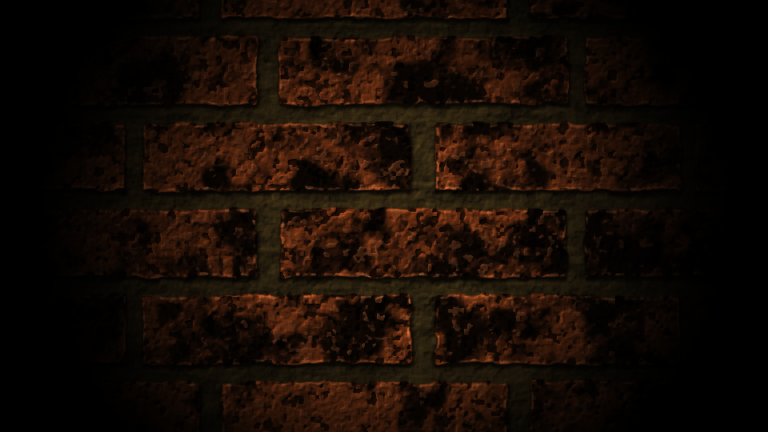
This texture is drawn by a Shadertoy shader. Its source:

```glsl
const float TAU = 6.2831853;
const vec2 BRICKS = vec2(3.0, 5.0);
const vec2 BRICK_PITCH = vec2(0.71, 0.20);
const vec2 JOINT = vec2(0.052, 0.042);
const vec3 CHAR = vec3(0.045, 0.022, 0.010);
const vec3 RUST = vec3(0.41, 0.18, 0.070);
const vec3 DUST = vec3(0.50, 0.27, 0.14);
const vec3 MORTAR = vec3(0.19, 0.145, 0.065);

float hash(vec2 p) {
    return fract(sin(dot(p, vec2(127.1, 311.7))) * 43758.55);
}

// Smooth cellular noise: random cell values blended by distance, wrapping at period
float cellular(vec2 p, vec2 period) {
    vec2 base = floor(p);
    vec2 local = p - base;
    float total = 0.0;
    float weights = 0.0;
    for (int j = -1; j <= 1; j++) {
        for (int i = -1; i <= 1; i++) {
            vec2 offset = vec2(i, j);
            vec2 cell = mod(base + offset, period);
            vec2 point = offset + 0.15 + 0.7 * vec2(hash(cell), hash(cell + 17.3));
            vec2 delta = point - local;
            float weight = exp(-7.0 * dot(delta, delta));
            total += weight * hash(cell + 41.7);
            weights += weight;
        }
    }
    return total / weights;
}

float layers(vec2 uv, vec2 period, int octaves) {
    float sum = 0.0;
    float norm = 0.0;
    float amplitude = 1.0;
    for (int i = 0; i < octaves; i++) {
        sum += amplitude * cellular(uv * period, period);
        norm += amplitude;
        amplitude *= 0.65;
        period *= 2.0;
    }
    return sum / norm;
}

float roundedBox(vec2 p, vec2 halfSize, float radius) {
    vec2 q = abs(p) - halfSize + radius;
    return length(max(q, 0.0)) + min(max(q.x, q.y), 0.0) - radius;
}

// Joint position of each course; the first one steps between its neighbours
float courseOffset(float row) {
    return row < 0.5 ? 0.93 : 0.14 + 0.48 * mod(row, 2.0);
}

vec3 brickColor(vec2 uv, vec2 id, float grain, float relief) {
    vec2 shift = vec2(hash(id + 3.1), hash(id + 8.7));
    float blotch = layers(uv + shift, vec2(16.0, 9.0), 4);
    float wear = hash(id + 5.9);
    float burn = mix(0.28, 0.38, wear);
    vec3 color = mix(CHAR, RUST, smoothstep(burn, burn + 0.34, blotch));
    color = mix(color, DUST, 0.4 * smoothstep(0.66, 0.85, grain));
    color *= 1.0 - 0.65 * smoothstep(0.40, 0.20, grain);
    return color * (1.0 + 1.6 * relief) * mix(1.15, 0.85, wear);
}

vec3 mortarColor(vec2 uv, float grain, float relief) {
    float streak = layers(uv, vec2(20.0, 64.0), 2);
    return MORTAR * (0.45 + 0.6 * streak + 0.4 * grain + 0.8 * relief);
}

// Light pool that reaches black at the sides
float lightPool(vec2 uv) {
    float d = length((uv - 0.5) / vec2(0.47, 0.76));
    return 1.0 - smoothstep(0.18, 1.0, d);
}

void mainImage(out vec4 fragColor, in vec2 fragCoord) {
    vec2 uv = fragCoord / iResolution.xy;

    // Courses: bricks are wider near the centre, the wall still closes on itself
    vec2 wall = uv * BRICKS + vec2(0.112 * sin(TAU * uv.x), 0.314);
    float row = mod(floor(wall.y), BRICKS.y);
    wall.x -= courseOffset(row);
    vec2 id = vec2(mod(floor(wall.x), BRICKS.x), row);
    vec2 p = (fract(wall) - 0.5) * BRICK_PITCH;

    // Surface grain and its relief, lit from the upper left
    vec2 grainPeriod = vec2(96.0, 54.0);
    float grain = layers(uv, grainPeriod, 2);
    float relief = grain - layers(uv + vec2(-0.0018, 0.0032), grainPeriod, 2);

    // Uneven brick outline
    float ragged = 0.012 * (layers(uv, vec2(48.0, 27.0), 2) - 0.5);
    vec2 halfSize = 0.5 * (BRICK_PITCH - JOINT);
    halfSize += vec2(0.008, 0.004) * (vec2(hash(id), hash(id + 2.3)) - 0.5);
    p.y += p.x * 0.012 * (hash(id + 6.1) - 0.5);
    float d = roundedBox(p, halfSize, 0.007) + ragged;
    float edge = max(0.0025, 0.8 / iResolution.y);
    float brickMask = smoothstep(edge, -edge, d);

    // Shadow under each brick and a chipped bright rim
    float shadow = roundedBox(p + vec2(-0.002, 0.007), halfSize, 0.007) + ragged;
    vec3 mortar = mortarColor(uv, grain, relief);
    mortar *= mix(0.25, 1.0, smoothstep(-0.004, 0.010, shadow));
    vec3 brick = brickColor(uv, id, grain, relief);
    float rim = smoothstep(0.006, 0.0, abs(d + 0.004));
    brick += DUST * rim * 0.55 * smoothstep(0.38, 0.72, grain);

    vec3 color = mix(mortar, brick, brickMask) * lightPool(uv);
    fragColor = vec4(clamp(color, 0.0, 1.0), 1.0);
}
```
